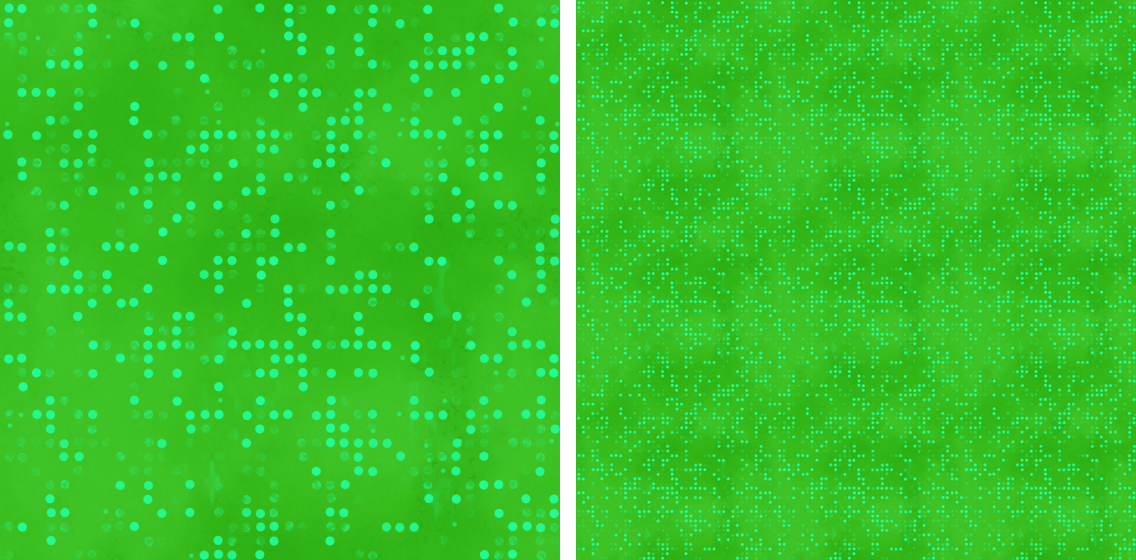
Left: one tile. Right: repeated 3 by 3.
This pattern is drawn by a WebGL 1 fragment shader. Its source:

```glsl
precision highp float;
// A 40 by 40 grid of mint dots printed on mottled green. A hashed 20-cell layout
// decides which cells hold a dot; a wider hash and wrapping noise fade, scuff and
// erase them. Soft clouds, stains and specks age the ground. Tiles on all sides.

#define CELLS 40.0
#define LAYOUT 20.0
#define DOT_RADIUS 0.325
#define GRID_OFFSET vec2(0.61, 0.37)
#define JITTER 0.06
#define DENSITY 0.46
#define INTACT 0.56
#define GROUND vec3(0.212, 0.732, 0.105)
#define GROUND_DARK vec3(0.165, 0.675, 0.065)
#define GROUND_LIGHT vec3(0.245, 0.765, 0.150)
#define MINT vec3(0.130, 0.995, 0.600)

uniform vec2 u_resolution;

float hash(vec2 p) {
  vec3 q = fract(vec3(p.xyx) * 0.1031);
  q += dot(q, q.yzx + 33.33);
  return fract((q.x + q.y) * q.z);
}

// Value noise on the unit square, wrapping after a whole number of lattice steps.
float noise(vec2 uv, vec2 period, float seed) {
  vec2 p = uv * period;
  vec2 i = floor(p);
  vec2 f = fract(p);
  f = f * f * (3.0 - 2.0 * f);
  vec2 a = mod(i, period) + seed;
  vec2 b = mod(i + 1.0, period) + seed;
  return mix(mix(hash(a), hash(vec2(b.x, a.y)), f.x),
             mix(hash(vec2(a.x, b.y)), hash(b), f.x), f.y);
}

float fbm(vec2 uv, float period, float seed) {
  float sum = 0.0;
  float gain = 0.5;
  for (int k = 0; k < 5; k++) {
    sum += gain * noise(uv, vec2(period), seed + float(k) * 17.0);
    period *= 2.0;
    gain *= 0.5;
  }
  return sum / 0.97;
}

float disc(vec2 p, float radius, float soft) {
  return 1.0 - smoothstep(radius - soft, radius + soft, length(p));
}

vec3 ground(vec2 uv) {
  float cloud = fbm(uv, 4.0, 11.0);
  float stain = smoothstep(0.50, 0.78, fbm(uv, 5.0, 53.0));
  float grain = noise(uv, vec2(230.0), 7.0);
  float speck = smoothstep(0.70, 0.92, noise(uv, vec2(150.0), 29.0));
  vec3 color = mix(GROUND, GROUND_LIGHT, smoothstep(0.42, 0.75, cloud));
  color = mix(color, GROUND_DARK, 0.5 * smoothstep(0.48, 0.25, cloud));
  color = mix(color, GROUND_DARK, stain * (0.6 + 0.5 * speck));
  return color + 0.012 * (grain - 0.5);
}

// Opacity of the dot in one cell; p is measured from the cell centre.
float gridDot(vec2 cell, vec2 p, vec2 uv, float soft) {
  vec2 slot = mod(cell, LAYOUT);
  vec2 centerUv = (cell + GRID_OFFSET) / CELLS;
  float cluster = noise(centerUv, vec2(8.0), 71.0) - 0.5;
  float rowBias = hash(vec2(slot.y, 91.0)) - 0.5;
  float density = DENSITY + 0.45 * cluster + 0.28 * rowBias;
  float present = step(hash(slot + 3.0), density);

  // Intact dots stay nearly solid; the rest fade, thin out or leave a crescent.
  float patchWear = noise(centerUv, vec2(6.0), 37.0) - 0.5;
  float intact = step(hash(cell + 131.0), INTACT + 0.5 * patchWear);
  float solid = 0.77 + 0.20 * noise(centerUv, vec2(10.0), 19.0)
              + 0.06 * hash(cell + 211.0);
  float scuff = smoothstep(0.2, 0.75, noise(uv, vec2(200.0), 47.0));
  float angle = 6.2832 * hash(cell + 67.0);
  float crescent = smoothstep(-0.25, 0.25, dot(p, vec2(cos(angle), sin(angle))));
  float rim = smoothstep(0.12, 0.30, length(p));
  float fade = mix(0.06, 0.68, hash(cell + 251.0));
  float worn = fade * (0.45 + 0.55 * scuff) * (0.55 + 0.45 * max(crescent, rim * scuff));

  vec2 shift = vec2(hash(cell + 5.0), hash(cell + 41.0)) - 0.5;
  float shape = disc(p - 2.0 * JITTER * shift, DOT_RADIUS, soft);
  return present * shape * mix(worn, solid, intact);
}

// Rare small drips lying off the grid.
float strayDrop(vec2 cell, vec2 p, vec2 uv, float soft) {
  float smudge = smoothstep(0.52, 0.72, fbm(uv, 4.0, 83.0));
  vec2 shift = vec2(hash(cell + 307.0), hash(cell + 331.0)) - 0.5;
  float rare = step(hash(cell + 353.0), 0.006 + 0.06 * smudge);
  return rare * 0.6 * disc(p - 0.5 * shift, 0.16, soft);
}

void main() {
  vec2 uv = gl_FragCoord.xy / u_resolution;
  vec2 grid = uv * CELLS - GRID_OFFSET + 0.5;
  vec2 cell = mod(floor(grid), CELLS);
  vec2 p = fract(grid) - 0.5;
  float soft = max(0.045, 0.75 * CELLS / min(u_resolution.x, u_resolution.y));

  // Faint vertical smears of ink inside a few patches.
  float smear = smoothstep(0.60, 0.80, fbm(uv, 5.0, 101.0))
              * smoothstep(0.55, 0.90, noise(uv, vec2(90.0, 36.0), 59.0));
  float ink = max(gridDot(cell, p, uv, soft), strayDrop(cell, p, uv, soft));
  ink = max(ink, 0.25 * smear);
  gl_FragColor = vec4(mix(ground(uv), MINT, clamp(ink, 0.0, 1.0)), 1.0);
}
```
